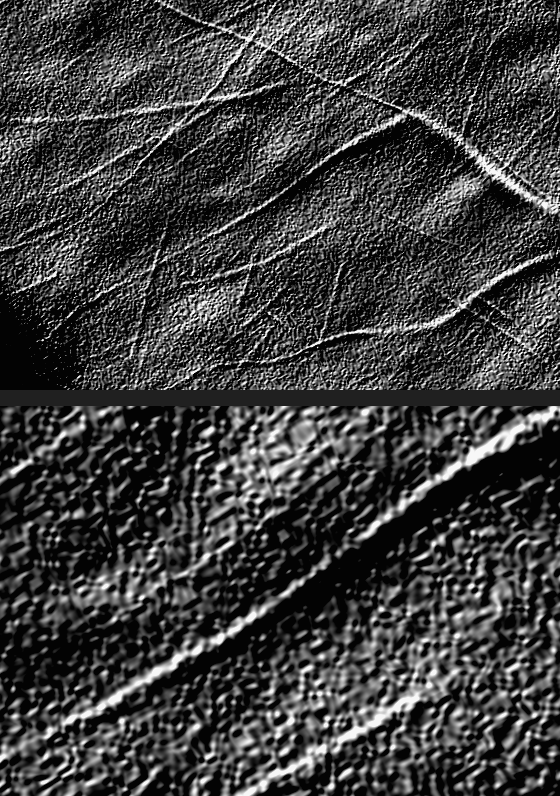
Top, the full canvas; bottom, a detail of the centre.
Give the GLSL for this texture, as a WebGL 2 fragment shader.

```glsl
#version 300 es
precision highp float;

uniform vec2 u_resolution;
out vec4 fragColor;

float hash(vec2 p) {
    return fract(sin(dot(p, vec2(127.1, 311.7))) * 43758.5453);
}

float noise(vec2 p) {
    vec2 i = floor(p), f = fract(p);
    f = f * f * (3.0 - 2.0 * f);
    return mix(mix(hash(i), hash(i + vec2(1, 0)), f.x),
               mix(hash(i + vec2(0, 1)), hash(i + vec2(1, 1)), f.x), f.y);
}

float fbm(vec2 p) {
    float sum = 0.0, amp = 0.5;
    for (int i = 0; i < 4; i++) {
        sum += amp * noise(p);
        p = p * 2.03 + 17.3;
        amp *= 0.55;
    }
    return sum;
}

// Lit crest with a wider shadow below it; d is the signed distance
float relief(float d, float w) {
    float crest = d / w, shade = (d + 2.6 * w) / (1.8 * w);
    return exp(-crest * crest) - 0.5 * exp(-shade * shade);
}

// Crease along a curve of given height and slope, between two x limits
float fold(vec2 p, float height, float slope, float w, float x0, float x1) {
    float d = (p.y - height) * inversesqrt(1.0 + slope * slope);
    float span = smoothstep(x0 - 0.06, x0 + 0.06, p.x) * smoothstep(x1 + 0.06, x1 - 0.06, p.x);
    return relief(d, w) * span;
}

float mainFolds(vec2 p) {
    float u = p.x - 0.55, v = p.x - 1.05;
    float peak = exp(-v * v * 12.0);
    float sum = fold(p, 0.71 - 0.61 * abs(v), 0.61, 0.004 + 0.005 * peak + 0.005 * smoothstep(0.0, 0.06, v), 0.1, 1.6);
    sum += fold(p, 0.075 + (u > 0.0 ? 0.36 * u * u : 0.45 * u), 0.3, 0.003 + 0.008 * smoothstep(0.2, 0.8, u), 0.3, 1.6);
    sum += fold(p, 0.355 + 0.35 * p.x + 0.8 * p.x * p.x, 0.35 + 1.6 * p.x, 0.003, -0.2, 0.8);
    sum += 0.8 * fold(p, 0.70 + 0.19 * p.x * p.x, 0.38 * p.x, 0.005, -0.2, 0.75);
    sum += 0.9 * fold(p, 0.88 - 0.47 * (p.x - 0.67), -0.47, 0.0035, 0.68, 1.05);
    sum += 0.8 * fold(p, 0.26 + 0.36 * (p.x - 0.47), 0.36, 0.005, 0.46, 0.9);
    return sum * (0.35 + 1.1 * noise(p * 13.0));
}

// Scattered thin scratches, mostly rising to the right
float scratches(vec2 p) {
    float sum = 0.0;
    for (int i = 0; i < 100; i++) {
        float k = float(i);
        vec2 center = vec2(1.45 * hash(vec2(k, 1.0)), hash(vec2(k, 2.0)));
        float angle = 0.58 + 0.7 * (hash(vec2(k, 3.0)) - 0.5);
        if (i % 7 == 0) angle = -0.5 + 0.4 * (hash(vec2(k, 6.0)) - 0.5);
        if (i % 9 == 0) angle = 1.25;
        vec2 dir = vec2(cos(angle), sin(angle)), q = p - center;
        float along = dot(q, dir) / mix(0.05, 0.26, hash(vec2(k, 4.0)));
        float d = dot(q, vec2(-dir.y, dir.x));
        float strength = hash(vec2(k, 5.0));
        float w = 0.0018 + 0.0022 * strength * strength;
        sum += (0.18 + 0.62 * strength * strength) * relief(d, w) * smoothstep(1.0, 0.3, abs(along));
    }
    return sum;
}

// Soft pale patches with a dark lee side
float patches(vec2 p) {
    float sum = 0.0;
    for (int i = 0; i < 14; i++) {
        float k = float(i);
        vec2 q = p - vec2(1.45 * hash(vec2(k, 7.0)), hash(vec2(k, 8.0)));
        q = mat2(0.9, -0.43, 0.43, 0.9) * q;
        q.y += 0.035 * (fbm(p * 22.0) - 0.5);
        float strength = hash(vec2(k, 9.0));
        sum += (0.4 + 0.6 * strength) * relief(q.y, 0.012 + 0.01 * strength) * exp(-q.x * q.x * 350.0);
    }
    return sum;
}

void main() {
    vec2 p = gl_FragCoord.xy / u_resolution.y;
    vec2 diag = vec2(dot(p, vec2(0.84, 0.54)), dot(p, vec2(-0.54, 0.84)));

    // Uneven path for all creases
    vec2 bent = p + 0.05 * (vec2(noise(p * 4.5), noise(p * 4.5 + 31.0)) - 0.5);
    bent += 0.008 * (vec2(noise(p * 24.0), noise(p * 24.0 + 57.0)) - 0.5);

    // Broad swells and fine streaks along the diagonal
    vec2 swell = diag * vec2(4.0, 8.0) + 4.0;
    float tone = 0.19 + 0.9 * (fbm(swell) - fbm(swell + vec2(0.1, 0.7)));
    tone += 0.18 * (noise(diag * vec2(14.0, 70.0)) - 0.5);

    tone += 0.85 * mainFolds(bent) + 0.9 * scratches(mix(p, bent, 0.6)) + 0.5 * patches(p);

    // Embossed grain, crisp and nearly round
    vec2 cell = diag * vec2(180.0, 215.0);
    cell += 1.2 * vec2(noise(cell * 0.31), noise(cell * 0.31 + 9.0));
    float grain = noise(cell) - noise(cell + vec2(-0.3, 0.95));
    tone += grain * (0.85 + 0.5 * noise(p * 8.0));

    // Worn-out dark corner with a speckled rim
    float corner = length(p * vec2(1.15, 0.85)) + 0.2 * (fbm(p * 16.0) - 0.5) + 0.06 * grain;
    tone -= 1.1 * smoothstep(0.29, 0.12, corner);

    fragColor = vec4(vec3(0.01 + 0.96 * clamp(tone, 0.0, 1.0)), 1.0);
}
```
